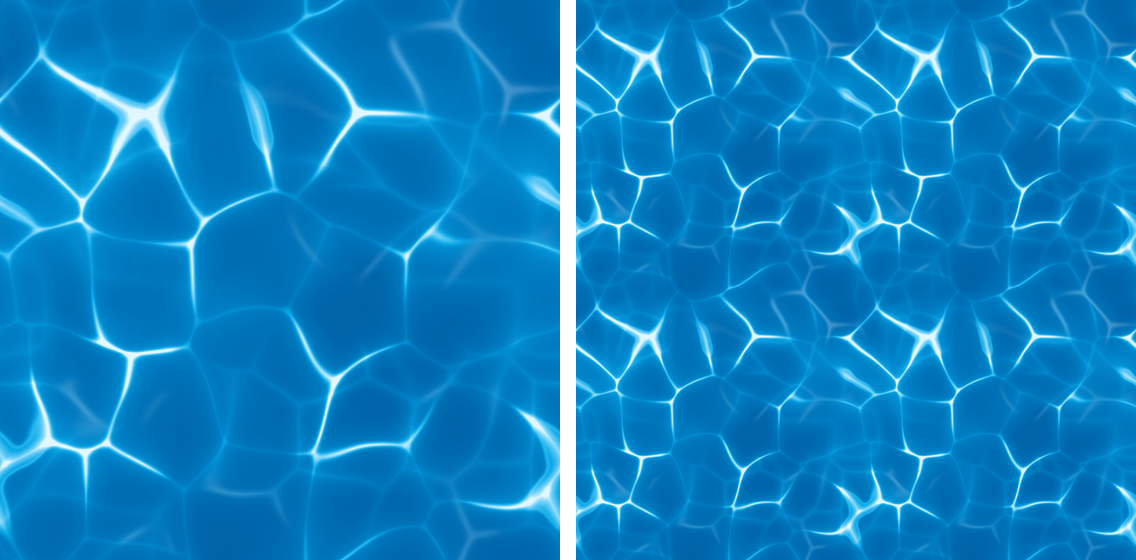
Left: one tile. Right: repeated 2 by 2.
Write a Shadertoy shader that draws this texture.

```glsl
// Sunlit pool water: bright caustic filaments over soft blue cells.
// A warped, wrapping Voronoi net gives the filaments; wrapping noise varies
// their strength and width. Finer nets and ridges add veils. Tiles seamlessly.

const float MAIN_CELLS = 5.0;      // cells per side, bright net
const float FINE_CELLS = 6.0;      // cells per side, faint net
const float JITTER = 1.0;          // irregularity of the cells
const float WARP = 0.11;           // bending of the filaments
const float FILLET = 0.02;         // rounding where filaments meet
const float LINE_WIDTH = 0.005;    // thinnest filament
const float LENS_WIDTH = 0.026;    // extra width of the swollen parts
const float SKIRT = 0.013;         // soft edge beside a filament
const float HALO = 0.06;           // reach of the glow

const vec3 DEEP   = vec3(0.00, 0.36, 0.63);
const vec3 BLUE   = vec3(0.00, 0.40, 0.67);
const vec3 MIDDLE = vec3(0.00, 0.47, 0.74);
const vec3 LIGHT  = vec3(0.01, 0.55, 0.82);
const vec3 AZURE  = vec3(0.06, 0.67, 0.91);
const vec3 PALE   = vec3(0.43, 0.81, 0.98);
const vec3 GLINT  = vec3(0.88, 0.97, 1.00);
const vec3 WISP   = vec3(0.55, 0.74, 0.90);

vec2 hash2(vec2 p, float seed) {
    vec3 q = fract(vec3(p.xyx + seed * 7.31) * vec3(0.1031, 0.1030, 0.0973));
    q += dot(q, q.yzx + 33.33);
    return fract((q.xx + q.yz) * q.zy);
}

// Value noise that wraps after n lattice steps
float noise(vec2 uv, float n, float seed) {
    vec2 p = uv * n, i = floor(p), f = p - i;
    f = f * f * f * (f * (f * 6.0 - 15.0) + 10.0);
    float a = hash2(mod(i, n), seed).x;
    float b = hash2(mod(i + vec2(1, 0), n), seed).x;
    float c = hash2(mod(i + vec2(0, 1), n), seed).x;
    float d = hash2(mod(i + vec2(1, 1), n), seed).x;
    return mix(mix(a, b, f.x), mix(c, d, f.x), f.y);
}

vec2 warp(vec2 uv, float seed) {
    vec2 broad = vec2(noise(uv, 4.0, seed), noise(uv, 4.0, seed + 1.0)) - 0.5;
    vec2 small = vec2(noise(uv, 9.0, seed + 2.0), noise(uv, 9.0, seed + 3.0)) - 0.5;
    return uv + WARP * (broad + 0.25 * small);
}

// Distances to the three nearest cell points, in canvas units
vec3 nearest(vec2 uv, float n, float seed) {
    vec2 p = uv * n, cell = floor(p);
    vec3 d = vec3(9.0);
    for (int y = -2; y <= 2; y++)
    for (int x = -2; x <= 2; x++) {
        vec2 c = cell + vec2(x, y);
        vec2 point = c + 0.5 + JITTER * (hash2(mod(c, n), seed) - 0.5);
        float r = length(point - p);
        if (r < d.x) d = vec3(r, d.xy);
        else if (r < d.y) d = vec3(d.x, r, d.y);
        else d.z = min(d.z, r);
    }
    return d / n;
}

// Zero on the net, growing into the cells, with filled corners
float netDistance(vec3 d) {
    float h = max(FILLET - (d.z - d.y), 0.0) / FILLET;
    return max(d.y - h * h * FILLET * 0.25 - d.x, 0.0);
}

vec3 waterColor(float v) {
    vec3 c = mix(DEEP, BLUE, clamp(v / 0.15, 0.0, 1.0));
    c = mix(c, MIDDLE, clamp((v - 0.15) / 0.15, 0.0, 1.0));
    c = mix(c, LIGHT, clamp((v - 0.30) / 0.15, 0.0, 1.0));
    c = mix(c, AZURE, clamp((v - 0.45) / 0.15, 0.0, 1.0));
    c = mix(c, PALE, clamp((v - 0.60) / 0.20, 0.0, 1.0));
    return mix(c, GLINT, clamp((v - 0.80) / 0.20, 0.0, 1.0));
}

void mainImage(out vec4 fragColor, in vec2 fragCoord) {
    vec2 uv = fragCoord / iResolution.xy;
    vec2 p = warp(uv, 3.0), q = warp(uv, 11.0);

    // Bright net: thin lines that swell into lenses and fade out
    vec3 d = nearest(p, MAIN_CELLS, 21.0);
    float e = netDistance(d);
    float power = 0.6 * noise(q, 5.0, 31.0) + 0.4 * noise(uv, 8.0, 33.0);
    float strength = smoothstep(0.44, 0.80, power);
    float lens = strength * smoothstep(0.6, 0.9, noise(p, 6.0, 37.0));
    float width = LINE_WIDTH + 0.005 * strength + LENS_WIDTH * lens;
    float x = e / width;
    float body = exp(-x * x * mix(1.0, x * x, lens)) * mix(1.0, 0.55, lens);
    float rim = lens * exp(-pow((e - width) / 0.006, 2.0));
    float halo = exp(-e / HALO);
    float node = exp(-(d.z - d.x) / 0.010);

    // Faint net and ridges: soft veils and a few greyish wisps
    float fine = netDistance(nearest(q, FINE_CELLS, 43.0));
    float patches = smoothstep(0.3, 0.8, noise(p, 4.0, 47.0));
    float veil = patches * (0.13 * exp(-fine / 0.035) + 0.06 * exp(-fine / 0.010));
    float ridge = pow(1.0 - abs(2.0 * noise(q, 5.0, 71.0) - 1.0), 5.0);
    veil += 0.12 * ridge * smoothstep(0.3, 0.8, noise(uv, 5.0, 73.0));
    float wisp = exp(-pow(fine / 0.014, 2.0)) * smoothstep(0.74, 0.97, noise(p, 7.0, 53.0));

    // Slow drift of depth under the light
    float depth = 0.65 * noise(q, 3.0, 61.0) + 0.35 * noise(p, 7.0, 67.0);

    float v = 0.015 + 0.29 * depth + veil;
    v += halo * (0.13 + 0.15 * strength);
    v += 0.16 * strength * exp(-e / SKIRT);
    v += (0.05 + 0.42 * strength) * body + 0.2 * rim;
    v += node * (0.06 + 0.25 * strength);
    vec3 color = mix(waterColor(v), WISP, 0.45 * wisp);
    fragColor = vec4(color, 1.0);
}
```
